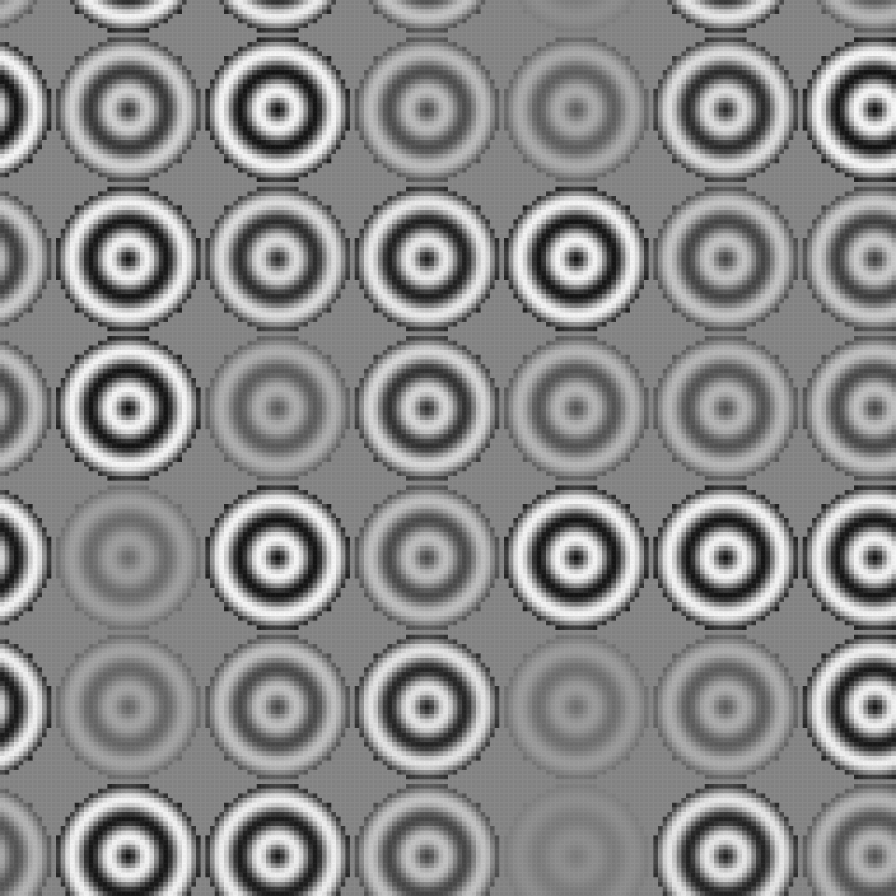
A WebGL 1 fragment shader for this pattern:

```glsl
precision highp float;

uniform vec2 u_resolution;

const float REPEATS = 6.0;              // discs across and down
const float BLOCKS = 32.0;              // square blocks per repeat
const vec2 CENTRE = vec2(27.0, 8.0);    // block at the middle of a disc
const float RADIUS = 15.6;              // disc radius, in blocks
const float RING_PERIOD = 8.1;          // dark ring to dark ring, in blocks
const float BACKGROUND = 0.505;
const float MAX_CONTRAST = 0.44;
const float MIN_CONTRAST = 0.015;
const float GRID_WIDTH = 0.25;          // line between blocks, in blocks
const float GRID_LIGHT = 0.03;
const float SEED = 7.3;
const float TAU = 6.2831853;

float hash(vec2 p) {
    vec3 q = fract(vec3(p.xyx) * 0.1031 + SEED * 0.137);
    q += dot(q, q.yzx + 33.33);
    return fract((q.x + q.y) * q.z);
}

// Most discs are strong, a few nearly vanish
float discContrast(vec2 cell) {
    float h = hash(mod(cell, REPEATS) + SEED);
    return mix(MAX_CONTRAST, MIN_CONTRAST, h * h);
}

// Grey level of one whole block
float blockShade(vec2 block) {
    vec2 offset = block - CENTRE;
    vec2 cell = floor((offset + 0.5 * BLOCKS) / BLOCKS);
    float r = length(offset - cell * BLOCKS);
    float rings = cos(TAU * r / RING_PERIOD);
    float inside = 1.0 - step(RADIUS, r);
    return BACKGROUND - inside * discContrast(cell) * rings;
}

// Blend neighbouring blocks only across the pixel on their border
float blockImage(vec2 p, vec2 pixel) {
    vec2 t = p - 0.5;
    vec2 base = floor(t);
    vec2 blend = clamp((t - base - 0.5) / pixel + 0.5, 0.0, 1.0);
    float lower = mix(blockShade(base), blockShade(base + vec2(1.0, 0.0)), blend.x);
    float upper = mix(blockShade(base + vec2(0.0, 1.0)), blockShade(base + 1.0), blend.x);
    return mix(lower, upper, blend.y);
}

// Faint light lines along the block borders
float gridLines(vec2 p, vec2 pixel) {
    vec2 border = abs(fract(p + 0.5) - 0.5);
    vec2 halfWidth = vec2(0.5 * GRID_WIDTH);
    vec2 low = max(border - 0.5 * pixel, -halfWidth);
    vec2 high = min(border + 0.5 * pixel, halfWidth);
    vec2 coverage = clamp((high - low) / pixel, 0.0, 1.0);
    return max(coverage.x, coverage.y);
}

void main() {
    float blocksAcross = REPEATS * BLOCKS;
    vec2 p = gl_FragCoord.xy / u_resolution * blocksAcross;
    vec2 pixel = min(blocksAcross / u_resolution, vec2(1.0));

    float shade = blockImage(p, pixel);
    shade += GRID_LIGHT * gridLines(p, pixel);
    gl_FragColor = vec4(vec3(clamp(shade, 0.0, 1.0)), 1.0);
}
```
